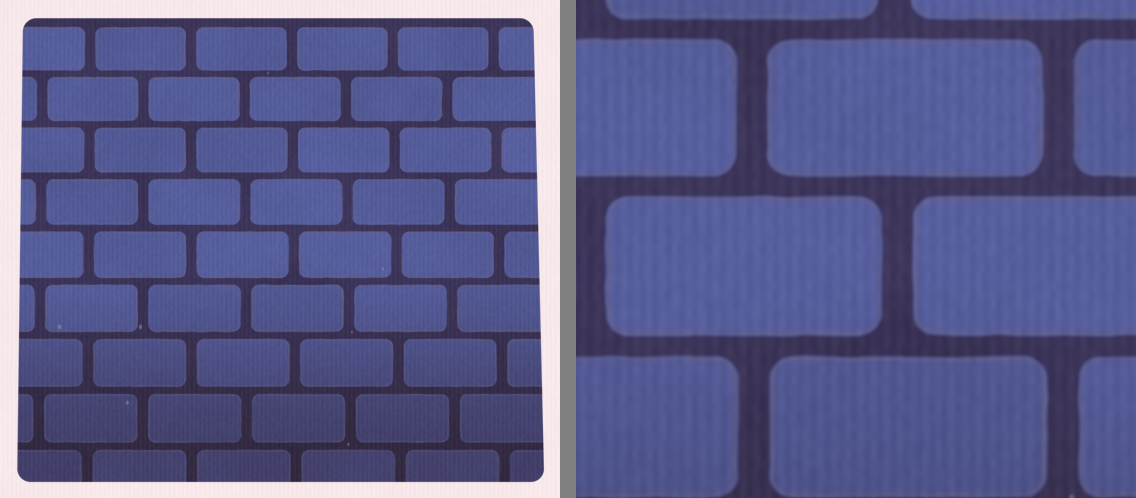
Left: the whole. Right: its middle third, enlarged.
This pattern is drawn by a Shadertoy shader. Its source:

```glsl
// A rounded panel of blue bricks in dark mortar on pale pink ribbed paper.
// Rows and columns widen slightly downwards; each brick is a rounded box with
// a greyish rim, and noise adds grain, uneven edges and a few light flecks.

// Lengths are fractions of the canvas height, with y measured downwards.
const float CANVAS_CENTRE = 0.5614;
const vec2 PANEL_CENTRE = vec2(0.5577, 0.5022);
const vec2 PANEL_HALF = vec2(0.5124, 0.4656);
const float PANEL_DRIFT = 0.0051;
const float PANEL_FLARE = 0.0168;
const float PANEL_RADIUS = 0.027;

const float ROW_START = 0.0980;
const float ROW_PITCH = 0.09985;
const float ROW_GROWTH = 0.000877;
const float COLUMN_START = 0.2814;
const float COLUMN_DRIFT = -0.00028;
const float COLUMN_PITCH = 0.2025;
const float COLUMN_GROWTH = 0.00088;
const float ROW_STAGGER = 0.47;
const vec2 BRICK_HALF = vec2(0.450, 0.437);   // share of one cell
const float BRICK_RADIUS = 0.0155;
const float EDGE_WOBBLE = 0.0012;
const float RIM_WIDTH = 0.0024;
const float SOFTNESS = 0.0017;

const float RIB_PERIOD = 0.0088;
const float RIB_STRENGTH = 0.011;
const float GRAIN = 0.022;
const int FLECK_COUNT = 7;

const vec3 PAPER = vec3(0.97, 0.91, 0.92);
const vec3 BRICK_LIGHT = vec3(0.33, 0.36, 0.60);
const vec3 BRICK_SHADE = vec3(0.265, 0.255, 0.425);
const vec3 MORTAR_LIGHT = vec3(0.235, 0.205, 0.345);
const vec3 MORTAR_SHADE = vec3(0.20, 0.165, 0.255);
const vec3 RIM = vec3(0.39, 0.37, 0.53);
const vec3 FLECK = vec3(0.66, 0.64, 0.74);

float hash(vec2 p) {
    return fract(sin(dot(p, vec2(127.1, 311.7))) * 43758.5453);
}

float noise(vec2 p) {
    vec2 i = floor(p), f = fract(p);
    f = f * f * (3.0 - 2.0 * f);
    return mix(mix(hash(i), hash(i + vec2(1, 0)), f.x),
               mix(hash(i + vec2(0, 1)), hash(i + vec2(1, 1)), f.x), f.y);
}

float roundedBox(vec2 p, vec2 halfSize, float radius) {
    vec2 q = abs(p) - halfSize + radius;
    return length(max(q, 0.0)) + min(max(q.x, q.y), 0.0) - radius;
}

// Signed distance to the nearest brick; also returns its row and column.
float brickDistance(vec2 p, out vec2 cell) {
    // Invert centre = start + pitch * row + growth * row^2.
    float root = sqrt(max(ROW_PITCH * ROW_PITCH
                          + 4.0 * ROW_GROWTH * (p.y - ROW_START), 0.0));
    float row = max(floor((root - ROW_PITCH) / (2.0 * ROW_GROWTH) + 0.5), 0.0);
    float rowCentre = ROW_START + row * (ROW_PITCH + ROW_GROWTH * row);
    float rowHeight = ROW_PITCH + 2.0 * ROW_GROWTH * row;

    float pitch = COLUMN_PITCH + COLUMN_GROWTH * row;
    float start = COLUMN_START + COLUMN_DRIFT * row
                - ROW_STAGGER * pitch * mod(row, 2.0);
    float column = floor((p.x - start) / pitch + 0.5);
    cell = vec2(column, row);
    vec2 local = p - vec2(start + column * pitch, rowCentre);
    return roundedBox(local, BRICK_HALF * vec2(pitch, rowHeight), BRICK_RADIUS);
}

void mainImage(out vec4 fragColor, in vec2 fragCoord) {
    vec2 p = (fragCoord - vec2(0.5 * iResolution.x, 0.0)) / iResolution.y;
    p = vec2(p.x + CANVAS_CENTRE, 1.0 - p.y);
    float soft = max(SOFTNESS, 0.75 / iResolution.y);

    // Surface texture shared by paper and panel
    float rib = sin(6.2832 * p.x / RIB_PERIOD + 1.5 * noise(p * vec2(40.0, 8.0)));
    float grain = noise(p * vec2(300.0, 160.0)) - 0.5;
    float cloud = noise(p * 14.0) - 0.5;
    float shade = smoothstep(0.52, 0.92, p.y + 0.05 * cloud);

    // Bricks, rim and mortar
    vec2 cell;
    float d = brickDistance(p, cell) + EDGE_WOBBLE * (noise(p * 70.0) - 0.5);
    vec3 brick = mix(BRICK_LIGHT, BRICK_SHADE, shade);
    brick *= 1.0 + 0.05 * (hash(cell) - 0.5) + 0.05 * cloud;
    float rim = smoothstep(RIM_WIDTH, 0.0, abs(d + RIM_WIDTH));
    float rimWear = 0.35 + 0.5 * noise(p * 45.0 + 9.0);
    brick = mix(brick, RIM * (1.0 - 0.15 * shade), rim * rimWear);
    vec3 mortar = mix(MORTAR_LIGHT, MORTAR_SHADE, shade) * (1.0 + 0.10 * cloud);
    vec3 panel = mix(brick, mortar, smoothstep(-soft, soft, d));
    panel += RIB_STRENGTH * rib + GRAIN * grain;

    // Scattered flecks of wear
    for (int i = 0; i < FLECK_COUNT; i++) {
        float id = float(i);
        vec2 spot = vec2(hash(vec2(id, 3.0)), hash(vec2(id, 8.0))) * 0.9 + 0.08;
        float size = mix(0.0015, 0.0035, hash(vec2(id, 5.0)));
        float mark = smoothstep(size + soft, size - soft, length((p - spot) * vec2(1.0, 0.7)));
        panel = mix(panel, FLECK, 0.45 * mark);
    }

    // Flared panel on the paper
    float down = (p.y - PANEL_CENTRE.y + PANEL_HALF.y) / (2.0 * PANEL_HALF.y);
    vec2 fromCentre = p - PANEL_CENTRE - vec2(PANEL_DRIFT * down, 0.0);
    vec2 panelHalf = PANEL_HALF + vec2(PANEL_FLARE * down, 0.0);
    float edge = roundedBox(fromCentre, panelHalf, PANEL_RADIUS);
    vec3 paper = PAPER + 0.008 * rib + 0.012 * grain + 0.01 * cloud;
    fragColor = vec4(mix(panel, paper, smoothstep(-soft, soft, edge)), 1.0);
}
```
